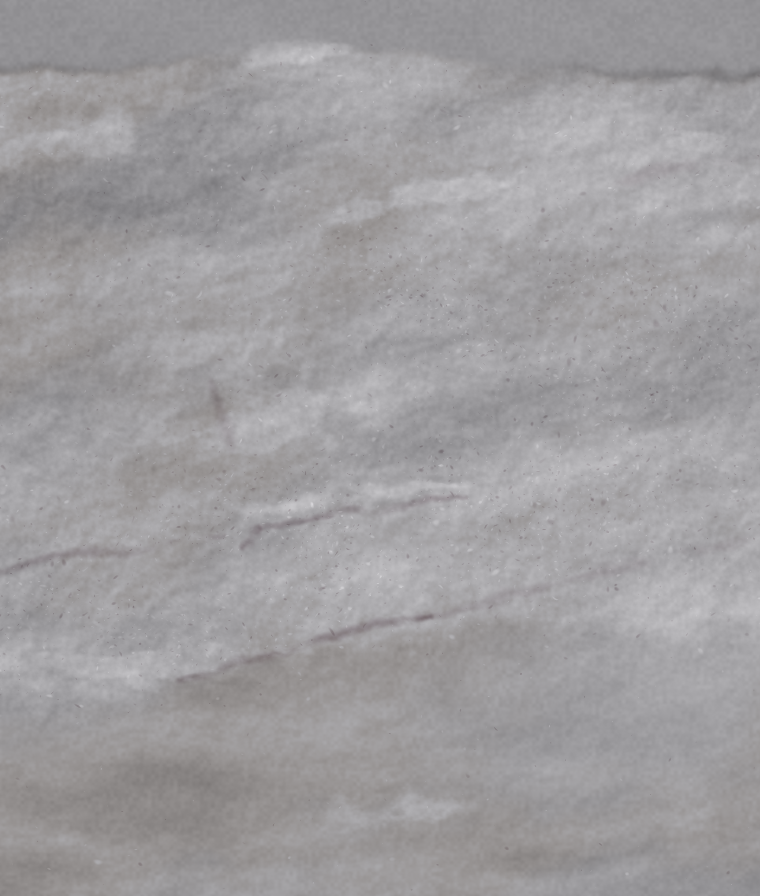
Reproduce this texture procedurally as a Shadertoy shader.

```glsl
// Weathered grey plaster: slanted strata, chalky smears, broken veins and scattered grit.

float hash(vec2 p) {
    vec3 h = fract(vec3(p.xyx) * 0.1031);
    h += dot(h, h.yzx + 33.33);
    return fract((h.x + h.y) * h.z);
}

float noise(vec2 p) {
    vec2 i = floor(p), f = fract(p);
    f = f * f * (3.0 - 2.0 * f);
    return mix(mix(hash(i), hash(i + vec2(1, 0)), f.x),
               mix(hash(i + vec2(0, 1)), hash(i + vec2(1, 1)), f.x), f.y);
}

float fbm(vec2 p) {
    float sum = 0.0, amp = 0.5;
    for (int i = 0; i < 5; i++) {
        sum += amp * noise(p);
        p = mat2(1.6, 1.2, -1.2, 1.6) * p + 17.3;
        amp *= 0.5;
    }
    return sum;
}

// Soft elliptical mask tilted by a slope
float blob(vec2 p, vec2 centre, vec2 radius, float slope) {
    vec2 d = p - centre;
    d.y -= slope * d.x;
    d /= radius;
    return exp(-dot(d, d));
}

// Chalky smear: a ragged ellipse of uneven cover
float smear(vec2 p, vec2 centre, vec2 radius, float slope) {
    float rough = fbm(p * vec2(24, 38) + 5.0);
    float cover = blob(p, centre, radius * 1.3, slope) + 2.4 * (rough - 0.5);
    return smoothstep(0.4, 1.0, cover) * blob(p, centre, radius * 2.0, slope) * (0.5 + fbm(p * 60.0));
}

// Ragged line from a to b that fades in and out
float vein(vec2 p, vec2 a, vec2 b, float width) {
    p.y += 0.03 * (fbm(p * 16.0) - 0.5);
    vec2 ab = b - a;
    float t = clamp(dot(p - a, ab) / dot(ab, ab), 0.0, 1.0);
    float w = width * (0.3 + 1.6 * fbm(p * 50.0)) * (0.4 + 2.4 * t * (1.0 - t));
    float gaps = smoothstep(0.25, 0.6, fbm(p * vec2(24, 40) + 31.0));
    return gaps * smoothstep(w + 0.003, 0.0, length(p - a - t * ab));
}

// One random tilted grain per cell: x = dark cover, y = light cover
vec2 grit(vec2 p, float cells, float density) {
    vec2 g = p * cells + 0.9 * vec2(noise(p * cells), noise(p * cells + 9.0));
    vec2 id = floor(g);
    vec2 d = fract(g) - 0.35 - 0.3 * vec2(hash(id + 3.1), hash(id + 7.7));
    float angle = 0.3 + 2.4 * (hash(id + 1.9) - 0.5);
    d = mat2(cos(angle), -sin(angle), sin(angle), cos(angle)) * d;
    float size = mix(0.15, 0.36, hash(id + 5.3));
    float cover = smoothstep(size, size * 0.2, length(d * vec2(1.0, 1.5)));
    cover *= step(hash(id + 11.0), density) * (0.3 + 0.7 * hash(id + 13.0));
    return hash(id + 21.0) < 0.5 ? vec2(cover, 0) : vec2(0, cover);
}

void mainImage(out vec4 fragColor, in vec2 fragCoord) {
    vec2 p = fragCoord / iResolution.y;
    p.x *= 0.848 * iResolution.y / iResolution.x;

    // Warped strata, flatter near the bottom
    float slope = mix(0.08, 0.26, smoothstep(0.15, 0.4, p.y));
    vec2 q = vec2(p.x, p.y - slope * p.x) + 0.06 * (fbm(p * 6.0) - 0.5);
    float tone = 0.612 + 0.16 * (fbm(q * vec2(5, 13)) - 0.48);
    tone += 0.1 * (fbm(q * vec2(5, 36) + 40.0) - 0.48);

    // Broad light and shade
    tone += 0.035 * blob(p, vec2(0.6, 0.45), vec2(0.4, 0.16), 0.2);
    tone += 0.03 * blob(p, vec2(0.65, 0.83), vec2(0.35, 0.1), 0.0);
    tone -= 0.05 * blob(p, vec2(0.1, 0.77), vec2(0.22, 0.05), 0.2);
    tone -= 0.03 * blob(p, vec2(0.13, 0.55), vec2(0.18, 0.08), 0.1);
    tone -= 0.055 * blob(p, vec2(0.0, 0.08), vec2(0.5, 0.1), 0.1);

    // Pale ledge above the smooth lower layer
    float ledge = p.y - 0.232 - 0.07 * smoothstep(0.12, 0.5, p.x) - 0.05 * (fbm(p * vec2(9, 16)) - 0.5);
    tone += 0.05 * smoothstep(-0.006, 0.012, ledge) * exp(-max(ledge, 0.0) * 18.0);
    tone -= 0.022 * smoothstep(0.005, -0.02, ledge);

    // Smooth top band with a shadowed, ragged lower rim
    float rim = p.y - 0.918 - 0.026 * blob(p, vec2(0.36, p.y), vec2(0.2, 1), 0.0)
              - 0.022 * (fbm(p * 22.0) - 0.5);
    float band = smoothstep(-0.008, 0.008, rim);
    tone = mix(tone, 0.575 + 0.07 * (fbm(p * vec2(4, 15)) - 0.5), band);
    float sides = smoothstep(0.12, 0.4, abs(p.x - 0.4));
    tone -= (0.01 + 0.08 * sides) * exp(-pow(rim / 0.006, 2.0));

    // Clotted paint and raking light over its relief, calmer in the smooth layers
    float rough = (1.0 - 0.8 * band) * mix(0.5, 1.0, smoothstep(-0.06, 0.02, ledge));
    tone += rough * 0.1 * (fbm(p * vec2(26, 34)) - 0.48);
    tone += rough * 0.1 * (fbm(p * 75.0) - fbm(p * 75.0 + vec2(0.3, -0.4)));
    tone += 0.035 * (noise(p * 240.0) - 0.5);

    // Chalk smears
    float chalk = smear(p, vec2(0.09, 0.84), vec2(0.09, 0.02), 0.15);
    chalk += smear(p, vec2(0.48, 0.785), vec2(0.1, 0.016), 0.2);
    chalk += smear(p, vec2(0.78, 0.843), vec2(0.06, 0.011), 0.0);
    chalk += smear(p, vec2(0.33, 0.94), vec2(0.06, 0.01), 0.1);
    chalk += 0.8 * smear(p, vec2(0.3, 0.53), vec2(0.1, 0.035), 0.1);
    chalk += 0.8 * smear(p, vec2(0.17, 0.258), vec2(0.16, 0.024), 0.12);
    chalk += 0.8 * smear(p, vec2(0.45, 0.095), vec2(0.06, 0.02), 0.0);
    chalk += 1.2 * vein(p, vec2(0.22, 0.425), vec2(0.56, 0.467), 0.008);
    chalk += vein(p, vec2(0.63, 0.475), vec2(0.69, 0.48), 0.006);
    tone += 0.085 * min(chalk, 1.0);

    // Dark veins
    float dark = 0.6 * vein(p, vec2(-0.05, 0.36), vec2(0.25, 0.405), 0.006);
    dark += vein(p, vec2(0.27, 0.39), vec2(0.29, 0.412), 0.006);
    dark += 0.7 * vein(p, vec2(0.28, 0.412), vec2(0.52, 0.445), 0.005);
    dark += 0.8 * vein(p, vec2(0.2, 0.245), vec2(0.48, 0.315), 0.006);
    dark += 0.4 * vein(p, vec2(0.45, 0.31), vec2(0.88, 0.41), 0.008);
    dark += 0.4 * vein(p, vec2(0.67, 0.8), vec2(0.88, 0.825), 0.008);
    dark += 0.4 * vein(p, vec2(0.235, 0.575), vec2(0.26, 0.5), 0.008);

    // Grit gathers in two belts
    float belt = blob(p, vec2(0.6, 0.65), vec2(0.28, 0.07), -0.1)
               + 0.8 * blob(p, vec2(0.35, 0.39), vec2(0.45, 0.08), 0.2);
    float density = (0.07 + 0.9 * belt * smoothstep(0.3, 0.6, fbm(p * 14.0))) * rough * rough;
    vec2 grains = grit(p, 55.0, density * 0.45) + grit(p + 4.0, 90.0, density)
                + 0.8 * grit(p + 9.0, 140.0, density);
    tone += 0.085 * grains.y;
    dark += 0.7 * grains.x;

    // Warm shadows, cool highlights
    float warm = smoothstep(0.35, 0.6, fbm(q * vec2(4, 8) + 70.0)) * smoothstep(0.68, 0.56, tone);
    vec3 colour = tone + mix(vec3(0.0, -0.004, 0.008), vec3(0.012, -0.004, -0.008), warm * (1.0 - band));
    colour -= min(dark, 1.2) * vec3(0.13, 0.16, 0.15);
    fragColor = vec4(colour, 1.0);
}
```
